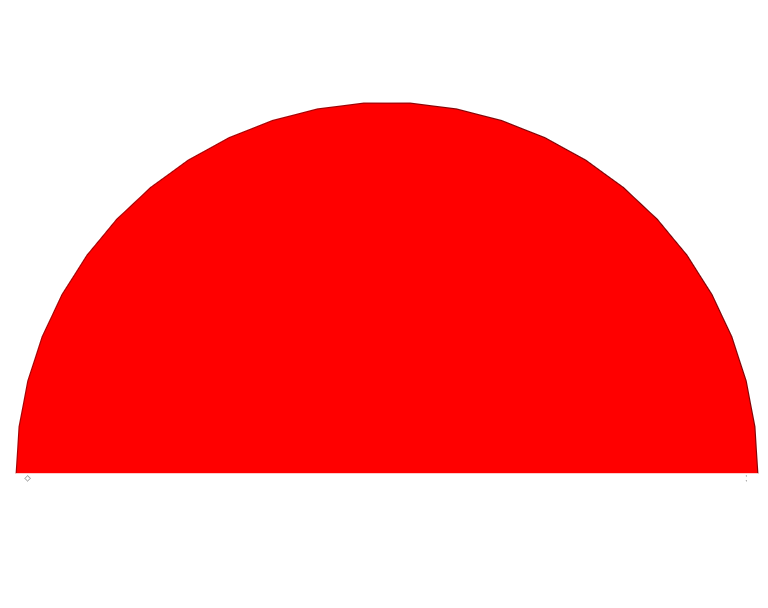
This background is drawn by a WebGL 1 fragment shader. Its source:

```glsl
precision highp float;
// A flat red half disc with a faceted, thinly outlined rim on white.

uniform vec2 u_resolution;

const float PI = 3.14159265;

// Lengths are in canvas heights; CENTER is a fraction of the canvas.
const vec2 CENTER = vec2(0.5039, 0.2217);
const float RADIUS = 0.6108;
const float FACETS = 25.0;
const float RIM_WIDTH = 0.0019;
const float RIM_LEFT = 0.60;
const float RIM_RIGHT = 0.85;

const vec2 MARK_OFFSET = vec2(0.5911, -0.0085);
const float MARK_RADIUS = 0.0045;
const float MARK_WIDTH = 0.0013;
const float DOT_RADIUS = 0.0010;
const float DOT_SPREAD = 0.0040;
const float MARK_STRENGTH = 0.6;

const vec3 PAPER = vec3(1.0);
const vec3 RED = vec3(1.0, 0.0, 0.0);
const vec3 RIM = vec3(0.42, 0.02, 0.03);
const vec3 MARK = vec3(0.35);

// Antialiased coverage of a signed distance.
float coverage(float dist) {
  return clamp(0.5 - dist * u_resolution.y, 0.0, 1.0);
}

// Distance to a regular polygon with FACETS sides per half turn.
float facetedDisc(vec2 p) {
  float stepAngle = PI / FACETS;
  float local = mod(atan(p.y, p.x), stepAngle) - 0.5 * stepAngle;
  return length(p) * cos(local) - RADIUS * cos(0.5 * stepAngle);
}

// Outline of a small diamond.
float diamondRing(vec2 p) {
  float dist = (abs(p.x) + abs(p.y) - MARK_RADIUS) * 0.7071;
  return abs(dist) - 0.5 * MARK_WIDTH;
}

// Two small dots, one above the other.
float dotPair(vec2 p) {
  return length(vec2(p.x, abs(p.y) - DOT_SPREAD)) - DOT_RADIUS;
}

void main() {
  vec2 p = (gl_FragCoord.xy - CENTER * u_resolution) / u_resolution.y;

  // Small marks under both ends of the base
  float leftMark = diamondRing(p - MARK_OFFSET * vec2(-1.0, 1.0));
  float rightMark = dotPair(p - MARK_OFFSET);
  float marks = coverage(min(leftMark, rightMark));
  vec3 color = mix(PAPER, MARK, marks * MARK_STRENGTH);

  // Half disc with a dark rim, stronger on the right
  float disc = facetedDisc(p);
  float rimStrength = mix(RIM_LEFT, RIM_RIGHT, smoothstep(-0.2, 0.2, p.x));
  float rim = coverage(-disc - RIM_WIDTH) * rimStrength;
  vec3 fill = mix(RED, RIM, rim);
  color = mix(color, fill, coverage(max(disc, -p.y)));

  gl_FragColor = vec4(color, 1.0);
}
```
